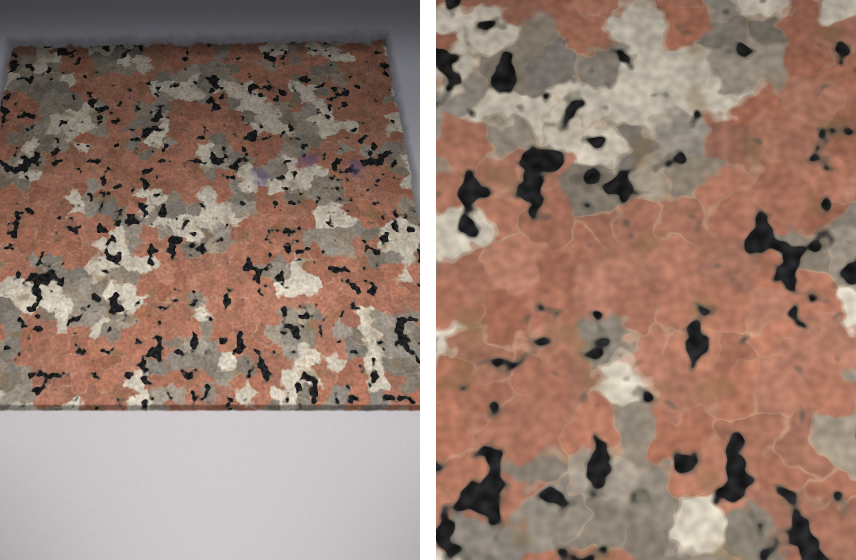
Left, the full canvas; right, a detail of the centre.
Reproduce this texture procedurally as a Shadertoy shader.

```glsl
#define GRAINS 30.0
#define PINK vec3(0.69, 0.47, 0.385)
#define GREY vec3(0.59, 0.55, 0.50)
#define CREAM vec3(0.85, 0.81, 0.74)
#define BLACK vec3(0.13, 0.13, 0.135)
#define PAPER vec3(0.79, 0.77, 0.78)
#define SHADE vec3(0.26, 0.26, 0.28)
#define PINK_LEVEL -0.03
#define CREAM_LEVEL 0.05
#define BLACK_LEVEL 0.40
#define SLAB_BASE 0.277
#define SLAB_TOP 0.915

vec2 hash2(vec2 p) {
    vec3 q = fract(p.xyx * vec3(0.1031, 0.1030, 0.0973));
    q += dot(q, q.yzx + 33.33);
    return fract((q.xx + q.yz) * q.zy);
}

// Gradient noise, roughly -0.7 to 0.7
float corner(vec2 cell, vec2 offset) {
    float angle = 6.2832 * hash2(cell + 71.0).x;
    return dot(vec2(cos(angle), sin(angle)), offset);
}

float noise(vec2 p) {
    vec2 i = floor(p), f = p - i;
    vec2 s = f * f * f * (f * (f * 6.0 - 15.0) + 10.0);
    vec2 e = vec2(1.0, 0.0);
    return mix(mix(corner(i, f), corner(i + e, f - e), s.x),
               mix(corner(i + e.yx, f - e.yx), corner(i + 1.0, f - 1.0), s.x), s.y);
}

// Mineral of one grain: neighbouring grains gather into patches
vec3 mineral(vec2 cell) {
    vec2 jitter = hash2(cell + 19.0) - 0.5;
    vec2 tone = hash2(cell + 143.0) - 0.5;
    vec2 place = cell / GRAINS;
    float pinkness = noise(place * 6.5 + 30.0) + 0.35 * jitter.x;
    float creaminess = noise(place * 11.0 + 57.0) + 0.4 * jitter.y;
    if (pinkness > PINK_LEVEL) return PINK * (1.0 + 0.16 * tone.x) + vec3(0.0, 0.03, 0.04) * tone.y;
    if (creaminess > CREAM_LEVEL) return CREAM * (1.0 + 0.10 * tone.x);
    return GREY * (1.0 + 0.24 * tone.x) + vec3(0.02, 0.0, -0.03) * tone.y;
}

vec3 granite(vec2 p) {
    // Two nearest grains on a warped, jittered grid
    vec2 warp = vec2(noise(p * 38.0), noise(p * 38.0 + 90.0));
    vec2 g = p * GRAINS + 0.5 * warp + 0.18 * vec2(noise(p * 110.0), noise(p * 110.0 + 40.0));
    vec2 base = floor(g), nearCell = base, nextCell = base;
    float d1 = 9.0, d2 = 9.0;
    for (int y = -1; y <= 1; y++)
    for (int x = -1; x <= 1; x++) {
        vec2 cell = base + vec2(x, y);
        float d = length(cell + 0.1 + 0.8 * hash2(cell) - g);
        if (d < d1) {
            d2 = d1; nextCell = nearCell;
            d1 = d; nearCell = cell;
        } else if (d < d2) {
            d2 = d; nextCell = cell;
        }
    }
    vec3 a = mineral(nearCell), b = mineral(nextCell);
    vec3 col = mix(b, a, 0.5 + 0.5 * smoothstep(0.0, 0.14, d2 - d1));

    // Pale seams and cloudy crystal surface
    float seam = 1.0 - smoothstep(0.02, 0.12, d2 - d1);
    col = mix(col, vec3(0.77, 0.65, 0.54), 0.5 * seam * smoothstep(-0.15, 0.3, noise(p * 17.0 + 12.0)));
    col *= 1.0 + 0.13 * noise(p * 55.0 + 8.0) + 0.16 * noise(p * 140.0);

    // Ochre stains, then clustered dark mica with ragged rims
    col = mix(col, vec3(0.52, 0.43, 0.29), 0.45 * smoothstep(0.25, 0.5, noise(p * 24.0 + 65.0)));
    float mica = noise(p * 42.0 + 3.0) + 0.8 * noise(p * 13.0 + 21.0) + 0.3 * noise(p * 105.0 + 5.0);
    col = mix(col, vec3(0.36, 0.35, 0.31), 0.55 * smoothstep(-0.14, 0.0, mica - BLACK_LEVEL));
    vec3 flake = BLACK * (1.0 + 0.9 * noise(p * 120.0 + 33.0));
    return mix(col, flake, smoothstep(-0.02, 0.07, mica - BLACK_LEVEL));
}

void mainImage(out vec4 fragColor, in vec2 fragCoord) {
    vec2 uv = fragCoord / iResolution.xy;
    vec2 p = vec2(uv.x, uv.y * 4.0 / 3.0);
    float soft = 1.5 / iResolution.y;

    // Paper, falling into shade towards the top and the lower corners
    vec3 col = mix(PAPER, vec3(0.46, 0.46, 0.49), smoothstep(0.45, 0.88, uv.y));
    col = mix(col, SHADE, smoothstep(0.86, 1.0, uv.y));
    vec2 side = vec2(uv.x - 0.52, max(0.22 - uv.y, 0.0));
    col *= 1.03 - 0.22 * dot(side, side) - 1.6 * side.x * side.x * side.y;
    col *= 1.0 + 0.012 * noise(p * 90.0);

    // Slab outline with chipped edges
    float chip = 0.006 * noise(p * 28.0) + 0.004 * noise(p * 75.0);
    float fall = SLAB_TOP - uv.y;
    float top = fall + 0.013 * uv.x + chip;
    float left = uv.x - 0.03 + 0.26 * fall + chip;
    float right = 0.918 + 0.26 * fall - uv.x + chip;
    float rim = uv.y - SLAB_BASE + 0.2 * chip;
    float inside = min(min(top, rim + 0.010), min(left, right));
    col *= 1.0 - 0.3 * smoothstep(-0.025, 0.0, min(top, min(left, right))) * step(SLAB_BASE, uv.y);

    // Stone plane seen in perspective
    float rise = uv.y - SLAB_BASE;
    float width = 1.22 - 0.52 * rise;
    vec2 plane = vec2(uv.x - 0.475, rise * 4.0 / 3.0) / width + 2.0;
    vec3 stone = granite(plane);

    // Faint violet ink spots
    for (int i = 0; i < 3; i++) {
        float k = float(i);
        vec2 spot = p - vec2(0.62 + 0.113 * k, 0.915 + 0.04 * sin(1.3 * k));
        float ink = 1.0 - smoothstep(0.008, 0.03, length(spot) + 0.02 * noise(p * 50.0));
        stone = mix(stone, vec3(0.42, 0.36, 0.55), 0.55 * ink);
    }

    // Light fades to the far edge; the front face is dim
    float light = mix(1.0, 0.52, smoothstep(0.42, 0.95, uv.y));
    light *= 1.0 - 0.35 * (uv.x - 0.55) * (uv.x - 0.55);
    light *= mix(0.62, 1.0, smoothstep(0.0, 0.03, top));
    stone *= light * mix(0.62, 1.0, smoothstep(-soft, soft, rim));

    col = mix(col, stone, smoothstep(-soft, soft, inside));
    fragColor = vec4(clamp(col, 0.0, 1.0), 1.0);
}
```
